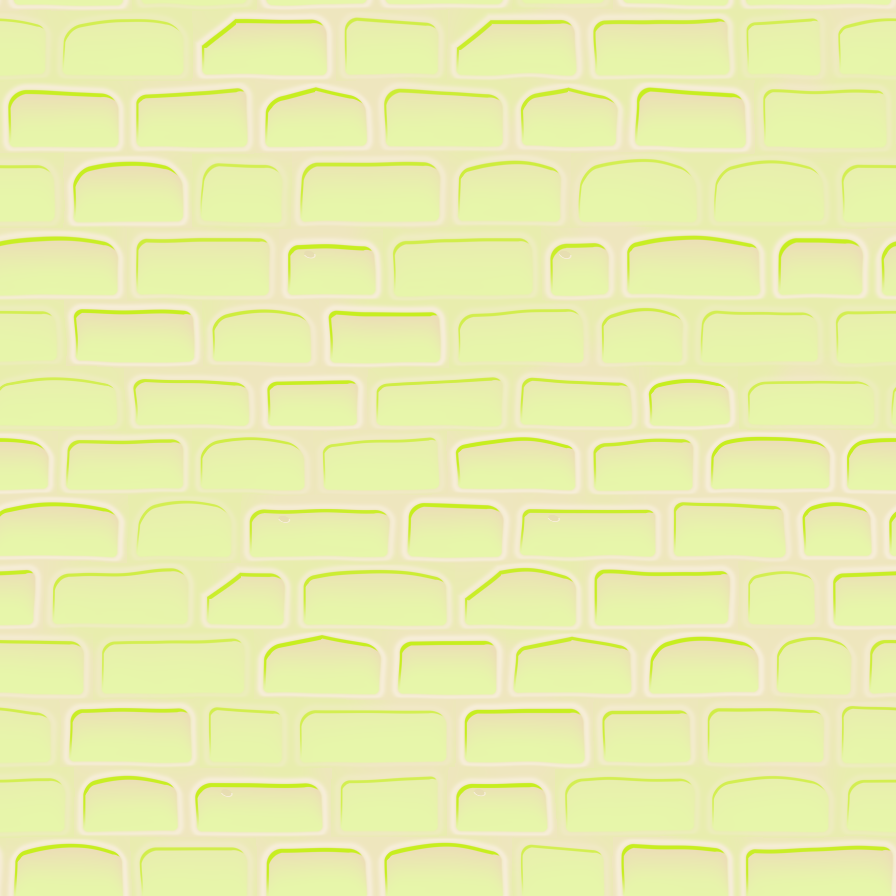
This texture map is drawn by a WebGL 2 fragment shader. Its source:

```glsl
#version 300 es
precision highp float;

#define COLS 7.0
#define ROWS 13.0
#define ROW_START 0.144
#define ROW_SAG 0.017
#define EDGE_JITTER 0.28
#define SIDE_GAP 0.0105
#define HALF_HEIGHT 0.030
#define LINE_WIDTH 0.0050
#define RIM_WIDTH 0.0038
#define ROUGHNESS 0.0035

uniform vec2 u_resolution;
out vec4 outColor;

const vec3 FACE = vec3(0.905, 0.965, 0.665);
const vec3 SHADE = vec3(0.925, 0.870, 0.715);
const vec3 MORTAR = vec3(0.935, 0.900, 0.745);
const vec3 MOSS = vec3(0.910, 0.930, 0.680);
const vec3 RIM = vec3(0.965, 0.930, 0.845);
const vec3 LIME = vec3(0.780, 0.935, 0.120);

struct Brick {
  vec2 halfSize;
  float radius;    // upper corners
  float arch;      // curved top
  float gable;     // pointed top
  float slant;     // tilted top
  float cut;       // 1 when the upper left corner is cut away
  float drop;      // lowering of the top edge
};

float hash(vec2 p) {
  vec3 q = fract(vec3(p.xyx) * 0.1031);
  q += dot(q, q.yzx + 33.33);
  return fract((q.x + q.y) * q.z);
}

// Value noise that wraps after n cells
float noise(vec2 uv, float n) {
  vec2 p = uv * n, i = floor(p), f = fract(p);
  f = f * f * (3.0 - 2.0 * f);
  vec2 a = mod(i, n) + n, b = mod(i + 1.0, n) + n;
  return mix(mix(hash(a), hash(vec2(b.x, a.y)), f.x),
             mix(hash(vec2(a.x, b.y)), hash(b), f.x), f.y);
}

// Mostly small shifts of the upright joints, now and then a large one
float jointShift(float i, float row) {
  float t = 2.0 * hash(vec2(mod(i, COLS) + 3.0, row + 17.0)) - 1.0;
  return EDGE_JITTER * t * t * t;
}

float brickDistance(vec2 p, Brick b) {
  vec2 h = b.halfSize;
  float u = clamp(p.x / h.x, -1.2, 1.2);
  float top = b.arch * (0.003 - 0.010 * u * u) + b.gable * (0.005 - 0.014 * abs(u))
            + b.slant * u - b.drop;
  vec2 w = vec2(p.x, p.y - top * smoothstep(-h.y, h.y, p.y));
  float r = w.y > 0.0 ? b.radius : 0.006;
  vec2 q = abs(w) - h + r;
  float d = min(max(q.x, q.y), 0.0) + length(max(q, 0.0)) - r;
  float bevel = dot(p - vec2(-h.x, 0.0), vec2(-0.62, 0.785));
  return mix(d, max(d, bevel), b.cut);
}

void main() {
  vec2 uv = gl_FragCoord.xy / u_resolution;
  float aa = max(0.75 / min(u_resolution.x, u_resolution.y), 0.0006);
  vec2 wob = uv + ROUGHNESS * (vec2(noise(uv, 26.0), noise(uv.yx, 22.0)) - 0.5);

  // Course, with a gentle sag through the upper middle
  float down = 1.0 - wob.y;
  float sag = (down - 0.34) / 0.16;
  float y = (down - ROW_SAG * exp(-sag * sag)) * ROWS - ROW_START;
  float row = mod(floor(y), ROWS);
  float odd = mod(row + step(11.0, row), 2.0);

  // Brick between two shifted joints
  float x = wob.x * COLS + 0.5 * (1.0 - odd);
  float i = floor(x);
  if (x < i + jointShift(i, row)) i -= 1.0;
  else if (x > i + 1.0 + jointShift(i + 1.0, row)) i += 1.0;
  float left = i + jointShift(i, row), right = i + 1.0 + jointShift(i + 1.0, row);
  vec2 p = vec2((x - 0.5 * (left + right)) / COLS, (0.5 - fract(y)) / ROWS);
  float border = 0.5 / ROWS - abs(p.y);
  p.y += 0.002;

  // Shape and depth of this brick
  float col = mod(i, COLS);
  vec2 id = vec2(col, row);
  float kind = hash(id + 41.0);
  float strength = mix(0.3, 1.0, smoothstep(0.1, 0.7, hash(id + 73.0)));
  float special = (col == 2.0 || col == 4.0) ? 1.0 : 0.0;
  float gable = special * float(mod(row, 8.0) == 1.0);
  float cut = special * float(mod(row, 8.0) == 0.0);
  float chipped = special * float(mod(row, 4.0) == 3.0);
  strength = max(strength, 0.85 * max(gable, max(cut, chipped)));
  vec2 h = vec2(0.5 * (right - left) / COLS - SIDE_GAP, HALF_HEIGHT);
  float radius = min(mix(0.009, 0.020, hash(id + 97.0)), 0.8 * h.x);
  float plain = 1.0 - max(gable, chipped);
  float drop = 0.006 * chipped + 0.005 * float(row == 5.0) + 0.002 * hash(id + 11.0);
  Brick b = Brick(h, radius, plain * step(kind, 0.4), gable,
                  plain * step(0.6, kind) * (0.5 - hash(id + 5.0)) * 0.009, cut, drop);

  float d = brickDistance(p, b);
  vec2 e = vec2(0.001, 0.0);
  vec2 n = vec2(brickDistance(p + e, b) - d, brickDistance(p + e.yx, b) - d) / e.x;
  float facing = clamp(dot(n, vec2(-0.5, 0.87)), 0.0, 1.0);

  // Mortar and the pale rim around each brick
  float patches = noise(uv, 9.0) * 0.6 + noise(uv, 19.0) * 0.4;
  vec3 color = mix(MORTAR, MOSS, smoothstep(0.35, 0.8, patches + 0.25 * (1.0 - strength)));
  float ring = (d - 0.0035) / RIM_WIDTH;
  color = mix(color, RIM, exp(-ring * ring) * strength * smoothstep(0.0, 0.004, border));

  // Sunken face, shaded below its upper edge
  float v = (p.y + h.y) / (2.0 * h.y);
  float shade = 0.8 * smoothstep(0.2, 1.0, v) + 0.5 * exp(min(d, 0.0) / 0.006) * smoothstep(0.0, 0.4, v);
  vec3 face = mix(FACE, SHADE, clamp(shade * strength + 0.16 * (patches - 0.5), 0.0, 1.0));
  vec2 chipAt = (p - vec2(-0.5 * h.x, h.y - 0.017)) * vec2(1.0, 1.6);
  float chip = length(chipAt + vec2(0.0, 0.3 * chipAt.x)) - 0.006;
  face = mix(face, SHADE * 0.97, chipped * 0.6 * smoothstep(aa, -aa, chip));
  face = mix(face, RIM, chipped * smoothstep(0.0015, 0.0, abs(chip)) * step(chipAt.y, 0.0));
  color = mix(color, face, smoothstep(0.0012, -0.0012, d));

  // Bright line along the upper and left edges
  float width = LINE_WIDTH * facing * mix(0.6, 1.0, strength);
  float line = smoothstep(aa, -aa, d) * smoothstep(-width - aa, -width + aa, d);
  line *= smoothstep(0.05, 0.4, facing) * smoothstep(-0.95, 0.1, p.y / h.y);
  color = mix(color, LIME, line * mix(0.5, 1.0, strength));
  outColor = vec4(color, 1.0);
}
```
